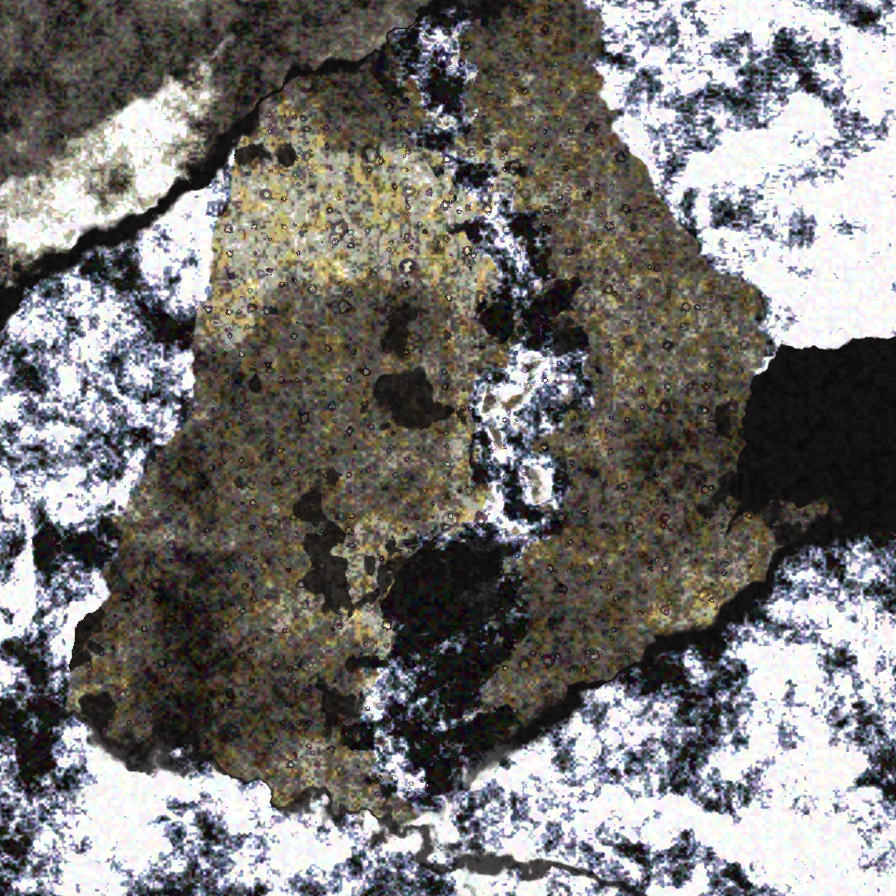
This texture is drawn by a WebGL 2 fragment shader. Its source:

```glsl
#version 300 es
precision highp float;

uniform vec2 u_resolution;
out vec4 fragColor;

// Tunable values, lengths in canvas units
const float SUBGRAIN_SCALE = 5.0;
const float EDGE_WARP = 0.09;
const float EDGE_FRAY = 0.028;
const float CRACK_WIDTH = 0.018;
const float VEIN_WIDTH = 0.075;
const float GRIT_SCALE = 150.0;
const float GRIT_AMOUNT = 0.72;
const float BUBBLE_SCALE = 25.0;
const float BUBBLE_DENSITY = 0.36;
const float CHROMA_GRIT = 0.15;
const vec3 BLACK = vec3(0.085, 0.075, 0.075);
const vec3 UMBER = vec3(0.37, 0.345, 0.315);
const vec3 PALE = vec3(0.71, 0.70, 0.62);
const vec3 SLATE = vec3(0.27, 0.30, 0.34);
const vec3 LILAC = vec3(0.57, 0.59, 0.72);
const vec3 WHITE = vec3(0.98);
const vec3 KHAKI_TINT = vec3(1.08, 1.0, 0.74);

float hash(vec2 p) {
    return fract(sin(dot(p, vec2(127.1, 311.7))) * 43758.5453);
}

vec2 hash2(vec2 p) {
    return vec2(hash(p), hash(p + 37.3));
}

float noise(vec2 p) {
    vec2 i = floor(p), f = fract(p);
    f = f * f * (3.0 - 2.0 * f);
    return mix(mix(hash(i), hash(i + vec2(1, 0)), f.x),
               mix(hash(i + vec2(0, 1)), hash(i + vec2(1, 1)), f.x), f.y);
}

// Layered noise centred on zero
float fbm(vec2 p) {
    float sum = 0.0, amp = 0.52;
    for (int i = 0; i < 5; i++) {
        sum += amp * (noise(p) - 0.5);
        p = mat2(1.6, 1.2, -1.2, 1.6) * p + 5.3;
        amp *= 0.5;
    }
    return sum;
}

vec2 fbm2(vec2 p) {
    return vec2(fbm(p), fbm(p + 17.0));
}

// Soft cellular shading, each subgrain with its own tone
float subgrainTone(vec2 p) {
    float total = 0.0, weight = 0.0;
    for (int i = 0; i < 9; i++) {
        vec2 id = floor(p) + vec2(i % 3, i / 3) - 1.0;
        float w = exp(-18.0 * length(p - id - hash2(id)));
        total += w * hash(id + 9.7);
        weight += w;
    }
    return total / max(weight, 1e-20);
}

vec3 grainColor(float tone) {
    vec3 c = mix(BLACK, UMBER, smoothstep(-0.05, 0.42, tone));
    c = mix(c, PALE, smoothstep(0.36, 0.72, tone));
    return mix(c, WHITE, smoothstep(0.74, 1.05, tone));
}

vec3 mosaicColor(float tone) {
    vec3 c = mix(BLACK, SLATE, smoothstep(-0.05, 0.3, tone));
    c = mix(c, LILAC, smoothstep(0.25, 0.58, tone));
    return mix(c, WHITE, smoothstep(0.52, 0.82, tone));
}

float crack(float dist, float width) {
    return 1.0 - smoothstep(0.4 * width, width + 0.003, abs(dist));
}

// Uneven inclusions; x is dark rim, y is core
vec2 bubbles(vec2 p) {
    vec2 id = floor(p);
    float radius = mix(0.05, 0.2, pow(hash(id + 2.9), 2.0));
    float strength = step(hash(id + 6.2), BUBBLE_DENSITY) * mix(0.45, 1.0, hash(id + 1.7));
    float d = length(fract(p) - 0.3 - 0.4 * hash2(id + 11.0)) + 0.16 * (noise(p * 9.0) - 0.5);
    return strength * (1.0 - vec2(smoothstep(0.03, 0.1, abs(d - radius)),
                                  smoothstep(radius * 0.4, radius, d)));
}

void main() {
    vec2 p = gl_FragCoord.xy / u_resolution.y;
    vec2 warp = fbm2(p * 9.0);
    vec2 q = p + EDGE_WARP * warp + EDGE_FRAY * fbm2(p * 48.0);
    float patches = fbm(p * 6.0 + 3.0);
    float clumps = fbm(p * 13.0 + 2.5 * warp);
    float crumbs = fbm(p * 46.0 + 3.0 * warp + 20.0);
    float grit = 0.5 * (noise(p * GRIT_SCALE) + noise(p * GRIT_SCALE * 2.1 + 8.0)) - 0.5;

    // Large grain bounded by five ragged sides
    float bulge = 0.16 * patches;
    float upperLeft = 0.528 - dot(q, vec2(-0.584, 0.812));
    float upperRight = 0.997 - dot(q, vec2(0.92, 0.39)) + bulge;
    float lowerRight = 0.21 - dot(q, vec2(0.58, -0.81));
    float bottom = -0.182 - dot(q, vec2(-0.3, -0.95)) + bulge;
    float left = 0.03 - dot(q, vec2(-0.94, 0.335)) + bulge;
    float body = min(min(min(upperLeft, upperRight), min(lowerRight, bottom)), left);

    // Fine bright mosaic around the grain
    float mosaic = 0.86 + 2.7 * clumps + 1.7 * crumbs + 1.1 * grit;
    mosaic -= 0.75 * exp(-abs(body) / 0.025) * smoothstep(-0.15, 0.1, patches);
    mosaic -= 0.45 * exp(-18.0 * dot(p - vec2(0.04, 0.42), p - vec2(0.04, 0.42)));
    vec3 color = mosaicColor(mosaic);

    // Undulating tones of the grain
    float tone = 0.17 + 0.46 * subgrainTone(p * SUBGRAIN_SCALE + 0.9 * warp + 2.0);
    tone += 0.6 * patches + 0.35 * crumbs + 0.15 * smoothstep(0.5, 0.1, p.y);
    vec3 grain = grainColor(tone + GRIT_AMOUNT * grit * (0.4 + tone));
    grain *= mix(vec3(1), KHAKI_TINT, smoothstep(0.45, 0.75, noise(p * 95.0 + 60.0)));

    // Vein of crushed material through the grain
    float veinPath = q.x - 0.54 - 0.06 * sin((q.y - 0.42) * 9.0);
    float reach = abs(veinPath) / VEIN_WIDTH + 1.6 * patches + 2.2 * crumbs;
    float vein = 1.0 - smoothstep(0.55, 0.9, reach);
    vec3 crushed = mosaicColor(0.25 + 2.4 * (clumps + crumbs) + 1.2 * grit);
    color = mix(color, mix(grain, crushed, vein), smoothstep(-0.004, 0.004, body));

    // Dim grain in the upper left with a bright sliver under it
    vec2 along = mat2(0.81, -0.58, 0.58, 0.81) * p;
    float dim = 0.17 + 0.9 * fbm(along * vec2(7, 15) + warp) + 0.6 * crumbs + 0.42 * grit;
    float glare = 0.75 + 2.0 * clumps + 1.4 * crumbs + 0.8 * grit;
    float sliver = smoothstep(0.115, 0.1, -upperLeft) * smoothstep(0.25, 0.22, q.x);
    vec3 corner = mix(grainColor(dim), grainColor(glare), sliver);
    color = mix(color, corner, smoothstep(-0.003, 0.003, -upperLeft));

    // Inclusions at three sizes
    for (float i = 0.0; i < 3.0; i++) {
        vec2 spot = bubbles(p * BUBBLE_SCALE * (1.0 + 0.8 * i) + 13.0 * i);
        spot *= smoothstep(0.0, 0.03, body);
        color = mix(color, color * 1.2 + 0.04, spot.y);
        color = mix(color, color * vec3(0.34, 0.29, 0.4), 0.9 * spot.x);
    }

    // Cracks and opaque masses
    float width = CRACK_WIDTH * smoothstep(-0.2, 0.18, fbm(p * 18.0 + 30.0));
    float dark = crack(upperLeft, width * 1.25);
    dark = max(dark, crack(lowerRight, width) * smoothstep(0.45, 0.6, q.x));
    dark = max(dark, crack(bottom, width * 0.5) * 0.8);
    vec2 mass = mat2(0.8, -0.6, 0.6, 0.8) * (q + 0.08 * warp - vec2(0.95, 0.52));
    dark = max(dark, 1.0 - smoothstep(0.97, 1.03, dot(abs(mass), vec2(5.6, 9.5))));
    float blot = fbm(p * 11.0 + 51.0) + 0.05 * vein + 0.3 * crumbs;
    dark = max(dark, 0.85 * smoothstep(0.19, 0.24, blot) * step(0.0, body));
    color = mix(color, BLACK * (0.85 + grit), dark);

    // Faint chromatic grit
    vec2 fine = p * 230.0;
    vec3 tint = vec3(noise(fine), noise(fine + 40.0), noise(fine + 80.0)) - 0.5;
    fragColor = vec4(clamp(color + CHROMA_GRIT * tint * (1.0 - dark), 0.0, 1.0), 1.0);
}
```
